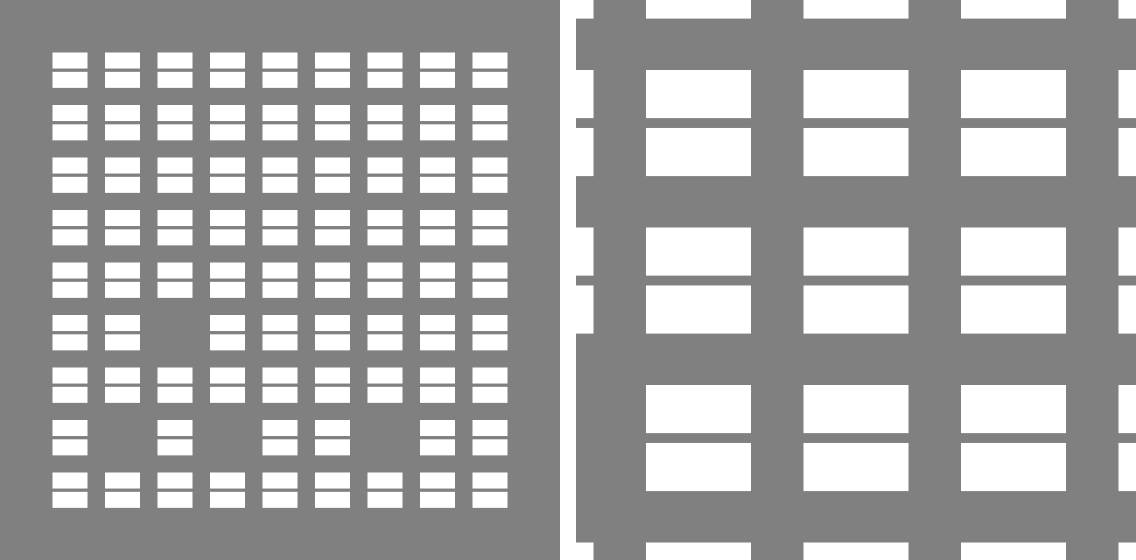
Left, the full canvas; right, a detail of the centre.
Give the GLSL for this pattern, as a WebGL 2 fragment shader.

```glsl
#version 300 es
precision highp float;

// A 9 by 9 grid of white blocks on grey, each split into two stacked panes.
// The plane folds into cells; box coverage draws both panes of a cell,
// and a short list of empty cells leaves gaps in the grid.

uniform vec2 u_resolution;
out vec4 fragColor;

const vec3 GREY = vec3(0.502);
const vec3 WHITE = vec3(1.0);

// Lengths as fractions of the canvas side
const float GRID_COUNT = 9.0;
const float PITCH = 3.0 / 32.0;
const vec2 GRID_CORNER = vec2(5.0 / 64.0);
const vec2 PANE_OFFSET = vec2(1.0 / 64.0);
const vec2 PANE_SIZE = vec2(1.0 / 16.0, 11.0 / 384.0);
const float PANE_STEP = 53.0 / 1536.0;

// Empty cells as column and row, counted from the top left
const int EMPTY_COUNT = 4;
const vec2 EMPTY_CELLS[EMPTY_COUNT] = vec2[](
    vec2(2.0, 5.0), vec2(1.0, 7.0), vec2(3.0, 7.0), vec2(6.0, 7.0));

// Share of a pixel covered by an axis-aligned box
float boxCoverage(vec2 p, vec2 corner, vec2 size, float pixel) {
    vec2 inside = 0.5 * size - abs(p - corner - 0.5 * size);
    vec2 cover = clamp(inside / pixel + 0.5, 0.0, 1.0);
    return cover.x * cover.y;
}

// Two equal panes, one below the other
float panePair(vec2 p, float pixel) {
    vec2 lowerCorner = PANE_OFFSET + vec2(0.0, PANE_STEP);
    return boxCoverage(p, PANE_OFFSET, PANE_SIZE, pixel)
         + boxCoverage(p, lowerCorner, PANE_SIZE, pixel);
}

// 1 where a cell holds a block, 0 outside the grid or in a gap
float cellFilled(vec2 cell) {
    if (any(lessThan(cell, vec2(0.0))) ||
        any(greaterThanEqual(cell, vec2(GRID_COUNT)))) return 0.0;
    for (int i = 0; i < EMPTY_COUNT; i++) {
        if (distance(cell, EMPTY_CELLS[i]) < 0.5) return 0.0;
    }
    return 1.0;
}

void main() {
    // Centred square canvas with y running down from the top
    float pixel = 1.0 / min(u_resolution.x, u_resolution.y);
    vec2 uv = (gl_FragCoord.xy - 0.5 * u_resolution) * pixel + 0.5;
    uv.y = 1.0 - uv.y;

    // Cell index and position inside the cell
    vec2 gridPos = (uv - GRID_CORNER) / PITCH;
    vec2 cell = floor(gridPos);
    vec2 local = fract(gridPos) * PITCH;

    float paint = panePair(local, pixel) * cellFilled(cell);
    fragColor = vec4(mix(GREY, WHITE, paint), 1.0);
}
```
